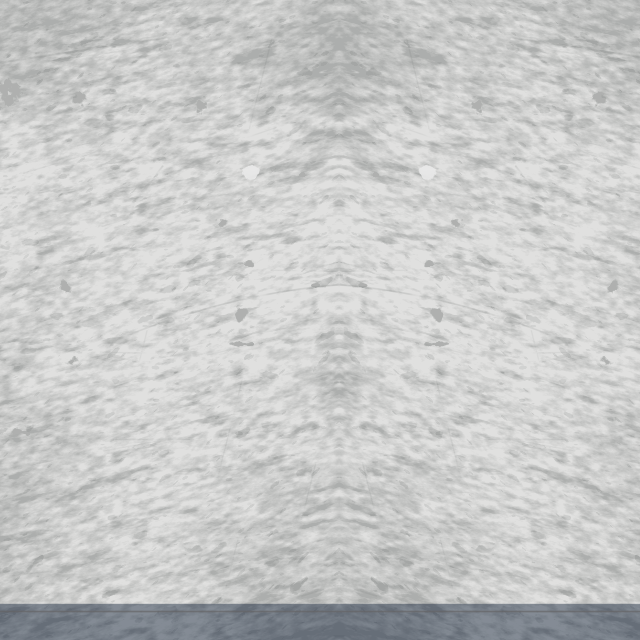
Reproduce this texture procedurally as a Shadertoy shader.

```glsl
#define AXIS 0.530
#define BAND_TOP 0.0565
#define SEAM_Y 0.0445
#define GRAIN 1.25
#define SLOPE 0.22
#define SCRATCHES 30
#define LIGHT vec3(0.878, 0.878, 0.874)
#define DARK vec3(0.675, 0.682, 0.677)
#define BAND_LIGHT vec3(0.540, 0.570, 0.605)
#define BAND_DARK vec3(0.385, 0.415, 0.455)

float hash(vec2 p) {
    vec3 q = fract(vec3(p.xyx) * 0.1031);
    q += dot(q, q.yzx + 33.33);
    return fract((q.x + q.y) * q.z);
}

float noise(vec2 p) {
    vec2 i = floor(p), f = fract(p);
    f = f * f * (3.0 - 2.0 * f);
    return mix(mix(hash(i), hash(i + vec2(1, 0)), f.x),
               mix(hash(i + vec2(0, 1)), hash(i + vec2(1, 1)), f.x), f.y);
}

float fbm(vec2 p) {
    float sum = 0.0, amp = 0.533;
    for (int i = 0; i < 4; i++) {
        sum += amp * noise(p);
        p = mat2(1.9, 0.5, -0.5, 1.9) * p + 17.3;
        amp *= 0.5;
    }
    return sum;
}

float segment(vec2 p, vec2 a, vec2 b) {
    vec2 d = b - a;
    return length(p - a - d * clamp(dot(p - a, d) / dot(d, d), 0.0, 1.0));
}

float stroke(float dist, float width) {
    float soft = 1.0 / iResolution.y;
    return 1.0 - smoothstep(width - 0.5 * soft, width + soft, dist);
}

// Broad staining: darker top, sides, foot and central column
float staining(vec2 p) {
    float foot = 1.0 - smoothstep(0.08, 0.34, p.y);
    float k = 0.17 + 0.36 * smoothstep(0.66, 1.0, p.y);
    k += 0.15 * (1.0 - smoothstep(0.1, 0.5, p.y));
    k += 0.17 * smoothstep(0.30, 0.54, p.x);
    k += 0.34 * foot * exp(-p.x * p.x / 0.009);
    k += 0.20 * smoothstep(0.62, 0.88, p.y) * exp(-p.x * p.x / 0.003);
    k += 0.12 * exp(-dot(p - vec2(0.0, 0.38), p - vec2(0.0, 0.38)) / 0.004);
    return k + 0.75 * (fbm(p * vec2(7.0, 9.0) + 4.0) - 0.5);
}

// One jittered chip per cell, present only in some cells
float chips(vec2 p, float cells, float density, float rough) {
    vec2 g = p * cells, id = floor(g);
    vec2 jitter = vec2(hash(id + 3.1), hash(id + 8.7));
    vec2 d = fract(g) - mix(vec2(0.35), vec2(0.65), jitter);
    d.y += d.x * (hash(id + 5.9) - 0.3);
    float size = mix(0.06, 0.20, hash(id + 21.4));
    float dist = length(d * vec2(0.65, 1.5)) - size + (rough - 0.5) * 0.34;
    return step(hash(id + 40.2), density) * (1.0 - smoothstep(-0.03, 0.06, dist));
}

// Larger marks: centre and radii
float blemishes(vec2 p, float rough) {
    vec4 marks[12] = vec4[12](
        vec4(0.217, 0.837, 0.009, 0.011), vec4(0.400, 0.848, 0.011, 0.011),
        vec4(0.519, 0.854, 0.018, 0.026), vec4(0.185, 0.651, 0.011, 0.008),
        vec4(0.428, 0.553, 0.008, 0.009), vec4(0.419, 0.434, 0.008, 0.007),
        vec4(0.493, 0.325, 0.013, 0.005), vec4(0.059, 0.727, 0.007, 0.006),
        vec4(0.148, 0.462, 0.014, 0.004), vec4(0.152, 0.508, 0.008, 0.008),
        vec4(0.139, 0.586, 0.006, 0.005), vec4(0.038, 0.553, 0.006, 0.003));
    float k = 0.0;
    for (int i = 0; i < 12; i++) {
        float d = length((p - marks[i].xy) / marks[i].zw) + (rough - 0.5) * 2.6;
        k = max(k, 1.0 - smoothstep(0.65, 1.25, d));
    }
    return k;
}

float scratches(vec2 p, float broken) {
    float k = 0.0;
    for (int i = 0; i < SCRATCHES; i++) {
        float n = float(i);
        vec2 a = vec2(hash(vec2(n, 1.7)) * 0.55, hash(vec2(n, 6.3)));
        float reach = mix(0.03, 0.16, hash(vec2(n, 9.2)));
        float tilt = -SLOPE + 0.5 * (hash(vec2(n, 4.4)) - 0.5);
        vec2 b = a + reach * (i % 6 == 0 ? vec2(0.25, -1.0) : vec2(1.0, tilt));
        k = max(k, 0.5 * stroke(segment(p, a, b), 0.0006));
    }
    // Long sagging cracks and the short diagonal gouge
    float arch = abs(p.y - 0.555 + 0.08 * p.x + 0.48 * p.x * p.x);
    k = max(k, stroke(arch, 0.0009) * (1.0 - smoothstep(0.28, 0.38, p.x)));
    float upper = abs(p.y - 0.941 + 0.15 * (p.x - 0.27));
    k = max(k, 0.8 * stroke(upper, 0.0012) * smoothstep(0.25, 0.29, p.x));
    float gouge = segment(p, vec2(0.276, 0.740), vec2(0.324, 0.678));
    k = max(k, stroke(gouge, 0.001 + 0.004 * smoothstep(0.735, 0.68, p.y) * broken));
    return k * smoothstep(0.25, 0.6, broken);
}

void mainImage(out vec4 fragColor, in vec2 fragCoord) {
    vec2 uv = fragCoord / iResolution.xy;
    vec2 p = vec2(abs(uv.x - AXIS), uv.y);
    vec2 s = vec2(p.x, p.y + SLOPE * p.x);
    float rough = fbm(p * 95.0), streak = fbm(s * vec2(26.0, 95.0));

    // Concrete grain and wear
    float k = staining(p) + GRAIN * (fbm(s * vec2(75.0, 150.0)) - 0.5);
    k += 0.55 * (streak - 0.5) + 0.3 * smoothstep(0.60, 0.75, streak);
    k = clamp(k, 0.0, 1.0);
    k += 0.38 * chips(s, 24.0, 0.25, rough) + 0.28 * chips(s + 0.37, 60.0, 0.28, rough);
    k = max(k, 0.95 * blemishes(p, rough));
    k += 0.42 * scratches(p, fbm(p * 40.0 + 9.0));
    vec3 wall = mix(LIGHT, DARK, clamp(k, 0.0, 1.15));

    // Pale paint fleck on each side
    float fleck = length((p - vec2(0.137, 0.730)) / vec2(0.014, 0.011));
    fleck = 1.0 - smoothstep(0.85, 1.05, fleck + 0.9 * (rough - 0.5));
    wall = mix(wall, vec3(0.915), 0.9 * fleck);

    // Blue-grey skirting with a thin seam
    vec3 band = mix(BAND_LIGHT, BAND_DARK, clamp(0.15 + 0.75 * k, 0.0, 1.0));
    band = mix(band, vec3(0.39, 0.385, 0.39), 0.65 * stroke(abs(uv.y - SEAM_Y), 0.0009));
    float soft = 0.75 / iResolution.y;
    float above = smoothstep(BAND_TOP - soft, BAND_TOP + soft, uv.y);
    fragColor = vec4(mix(band, wall, above), 1.0);
}
```
